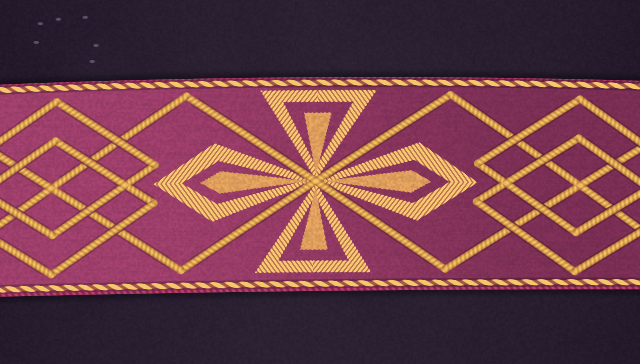
A WebGL 2 fragment shader for this pattern:

```glsl
#version 300 es
precision highp float;

uniform vec2 u_resolution;
out vec4 outColor;

// Strands of one quadrant, each from xy to zw
const vec4 STRANDS[8] = vec4[8](
    vec4(0.0, 0.0, 1.59, 1.05), vec4(1.59, 1.05, 3.18, 0.0),
    vec4(3.18, 0.0, 4.2, 0.68), vec4(1.94, 0.23, 2.29, 0.0),
    vec4(2.29, 0.0, 3.15, 0.57), vec4(3.15, 0.57, 4.01, 0.0),
    vec4(3.15, 1.04, 1.94, 0.23), vec4(3.15, 1.04, 4.2, 0.345));

float hash(vec2 p) {
    vec3 q = fract(vec3(p.xyx) * 0.1031);
    q += dot(q, q.yzx + 33.33);
    return fract((q.x + q.y) * q.z);
}

float noise(vec2 p) {
    vec2 i = floor(p), f = fract(p);
    f = f * f * (3.0 - 2.0 * f);
    return mix(mix(hash(i), hash(i + vec2(1, 0)), f.x),
               mix(hash(i + vec2(0, 1)), hash(i + vec2(1, 1)), f.x), f.y);
}

float fill(float d) {
    return clamp(0.5 - d * u_resolution.y / 4.38, 0.0, 1.0);
}

// Signed distance to a line, positive on its left
float side(vec2 p, vec2 a, vec2 b) {
    vec2 e = normalize(b - a);
    return e.x * (p.y - a.y) - e.y * (p.x - a.x);
}

// Petal along x: opens from start to the shoulder, closes at tip
float petal(vec2 p, float start, vec2 shoulder, float tip) {
    return max(side(p, vec2(start, 0.0), shoulder),
               side(p, shoulder, vec2(tip, 0.0)));
}

float stripes(float t) {
    return 0.5 + 0.5 * sin(6.2832 * t);
}

// Twisted metallic thread, across runs from -1 to 1
vec3 thread(float along, float across) {
    vec3 c = mix(vec3(0.95, 0.74, 0.36), vec3(0.70, 0.42, 0.22), across * across);
    return c * (0.85 + 0.2 * stripes(along * 17.0 + across * 0.3));
}

void main() {
    vec2 p = gl_FragCoord.xy / u_resolution.y * 4.38 - vec2(3.8, 2.2);
    float x2 = p.x * p.x;

    // Dark cloth with a faint weave
    float grain = noise(p * 45.0) - 0.5;
    vec3 color = vec3(0.165, 0.125, 0.195) + 0.025 * grain;
    color += 0.012 * (noise(p * 1.5) - 0.5) - 0.002 * x2;

    // Lint on the upper left
    for (int i = 0; i < 6; i++) {
        float k = float(i);
        vec2 c = vec2(-3.65 + 1.3 * hash(vec2(k, 3.0)), 1.35 + 0.65 * hash(vec2(k, 8.0)));
        float d = length((p - c) * vec2(0.7, 1.2)) - 0.022;
        color = mix(color, vec3(0.48, 0.46, 0.55), 0.6 * fill(d));
    }

    // Ribbon ground, brighter on the left
    float top = 1.25 + 0.0065 * p.x - 0.0045 * x2;
    float bottom = -1.32 + 0.0117 * p.x - 0.0017 * x2;
    float ribbon = max(p.y - top, bottom - p.y);
    vec3 ground = mix(vec3(0.62, 0.245, 0.42), vec3(0.48, 0.18, 0.33),
                      smoothstep(-2.8, 3.5, p.x + 0.3 * p.y));
    ground *= 1.0 + 0.13 * grain + 0.05 * (noise(p * vec2(3.0, 70.0)) - 0.5);
    color *= 1.0 - 0.35 * smoothstep(0.12, 0.0, ribbon);
    color = mix(color, ground, fill(ribbon));

    // Looped pink selvage and gold cords
    float edge = min(top - p.y, p.y - bottom);
    float selvage = fill(max(ribbon, edge - 0.055));
    color = mix(color, vec3(0.72, 0.22, 0.42) * (0.7 + 0.4 * stripes(p.x * 13.0 + edge * 7.0)), selvage);
    float cord = p.y > 0.0 ? top - 0.065 - p.y : p.y - bottom - 0.085;
    float ply = stripes(p.x * 5.5 + p.y * 9.0);
    color = mix(color, ground * 0.65, 0.7 * fill(abs(cord) - 0.055));
    color = mix(color, mix(vec3(0.66, 0.34, 0.28), vec3(0.96, 0.78, 0.42), smoothstep(0.1, 0.55, ply)),
                fill(abs(cord) - 0.024 - 0.014 * ply));

    // Slightly bent and sheared frame, folded into one quadrant
    vec2 q = vec2(p.x - 0.03 * p.y, p.y + 0.0068 * x2 - 0.0055 * p.x);
    vec2 m = abs(q);

    // Four petals: hatched frames around solid cores
    float outer = min(petal(m, 0.0, vec2(1.23, 0.465), 1.94),
                      petal(m.yx, 0.03, vec2(1.09, 0.69), 1.09));
    float hole = min(petal(m, 0.14, vec2(1.18, 0.265), 1.62),
                     petal(m.yx, 0.16, vec2(0.96, 0.43), 0.96));
    float core = min(petal(m, 0.12, vec2(1.15, 0.13), 1.38),
                     petal(m.yx, 0.1, vec2(0.82, 0.16), 0.82));
    float hatch = stripes((q.x * 0.8 + q.y * 0.6 * sign(q.x * q.y)) * 23.0);
    vec3 frame = mix(vec3(0.74, 0.45, 0.32), vec3(0.97, 0.79, 0.44), smoothstep(0.05, 0.6, hatch));
    color = mix(color, frame, fill(max(outer, -hole) - 0.008 * hatch));
    vec3 satin = vec3(0.87, 0.62, 0.36) * (1.0 + 0.16 * grain);
    color = mix(color, satin, fill(core - 0.008 * stripes((q.x + q.y) * 20.0)));

    // Interlaced strands, later ones pass over earlier ones
    for (int i = 0; i < 8; i++) {
        vec2 a = STRANDS[i].xy, span = STRANDS[i].zw - a;
        float h = clamp(dot(m - a, span) / dot(span, span), 0.0, 1.0);
        float d = length(m - a - span * h);
        float across = side(m, a, a + span) / 0.043;
        float middle = smoothstep(0.04, 0.1, h) * smoothstep(0.96, 0.9, h);
        color = mix(color, ground * 0.72, 0.75 * middle * fill(d - 0.06));
        color = mix(color, thread(h * length(span), clamp(across, -1.0, 1.0)), fill(d - 0.043));
    }

    outColor = vec4(clamp(color, 0.0, 1.0), 1.0);
}
```
